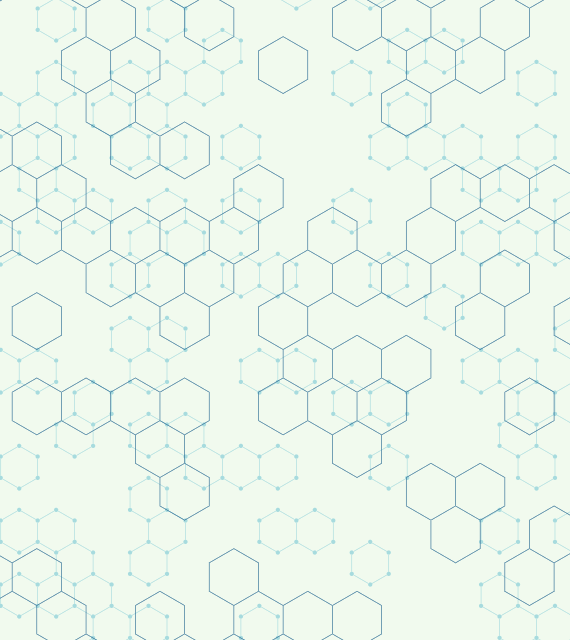
Write a Shadertoy shader that draws this pattern.

```glsl
// Two overlaid scatterings of outlined hexagons: large dark ones over small pale ones with dotted corners.

// Colours
const vec3 PAPER = vec3(0.945, 0.980, 0.934);
const vec3 PALE_TEAL = vec3(0.655, 0.860, 0.870);
const vec3 DARK_BLUE = vec3(0.170, 0.420, 0.580);

// Sizes in units of the canvas height
const float LARGE_ROW = 1.0 / 15.0;    // vertical spacing of large hexagons
const float SMALL_ROW = 1.0 / 20.0;    // vertical spacing of small hexagons
const vec2 LARGE_ORIGIN = vec2(0.019, 0.035);
const vec2 SMALL_ORIGIN = vec2(0.030, 0.030);
const float LINE_WIDTH = 0.00100;
const float DOT_RADIUS = 0.0033;

// Share of lattice cells that are drawn
const float LARGE_SHARE = 0.34;
const float SMALL_SHARE = 0.28;
const float LARGE_SEED = 17.0;
const float SMALL_SEED = 43.0;

const float SQRT3 = 1.7320508;

float hash(vec2 cell, float seed) {
    vec3 p = fract(vec3(cell.xyx + seed) * vec3(0.1031, 0.1030, 0.0973));
    p += dot(p, p.yzx + 33.33);
    return fract((p.x + p.y) * p.z);
}

// Distances to the nearest drawn outline (x) and the nearest drawn corner (y)
vec2 hexLattice(vec2 p, float rowHeight, float share, float seed) {
    float width = rowHeight * 2.0 / SQRT3;
    float radius = rowHeight * 2.0 / 3.0;
    vec2 nearest = vec2(1.0);
    float nearRow = round(p.y / rowHeight);

    for (int j = -1; j <= 1; j++) {
        float row = nearRow + float(j);
        float shift = 0.5 * mod(row, 2.0);
        float nearColumn = round(p.x / width - shift);

        for (int i = -1; i <= 1; i++) {
            float column = nearColumn + float(i);
            if (hash(vec2(column, row), seed) > share) continue;

            // Fold into one quadrant of a pointy-top hexagon
            vec2 q = abs(p - vec2((column + shift) * width, row * rowHeight));
            float outline = abs(max(q.x, dot(q, vec2(0.5, 0.5 * SQRT3))) - 0.5 * width);
            float corner = min(distance(q, vec2(0.0, radius)),
                               distance(q, 0.5 * vec2(width, radius)));
            nearest = min(nearest, vec2(outline, corner));
        }
    }
    return nearest;
}

// Part of a pixel covered by a line, also right for lines thinner than a pixel
float lineCoverage(float d, float pixel) {
    float h = 0.5 * LINE_WIDTH;
    float overlap = min(d + 0.5 * pixel, h) - max(d - 0.5 * pixel, -h);
    return clamp(overlap / pixel, 0.0, 1.0);
}

float dotCoverage(float d, float pixel) {
    return clamp((DOT_RADIUS - d) / pixel + 0.5, 0.0, 1.0);
}

void mainImage(out vec4 fragColor, in vec2 fragCoord) {
    float pixel = 1.0 / iResolution.y;
    vec2 p = vec2(fragCoord.x, iResolution.y - fragCoord.y) * pixel;

    vec2 small = hexLattice(p - SMALL_ORIGIN, SMALL_ROW, SMALL_SHARE, SMALL_SEED);
    vec2 large = hexLattice(p - LARGE_ORIGIN, LARGE_ROW, LARGE_SHARE, LARGE_SEED);

    // Pale net with dots below, dark net on top
    float pale = max(lineCoverage(small.x, pixel), dotCoverage(small.y, pixel));
    vec3 color = mix(PAPER, PALE_TEAL, pale);
    color = mix(color, DARK_BLUE, lineCoverage(large.x, pixel));

    fragColor = vec4(color, 1.0);
}
```
